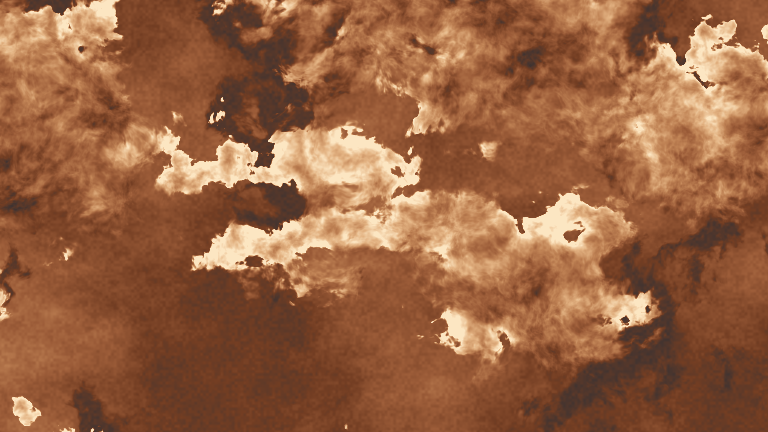
A Shadertoy shader for this texture:

```glsl
const vec3 SLATE  = vec3(0.25, 0.20, 0.19);
const vec3 UMBER  = vec3(0.45, 0.24, 0.135);
const vec3 SIENNA = vec3(0.61, 0.36, 0.22);
const vec3 TAN    = vec3(0.75, 0.51, 0.33);
const vec3 SAND   = vec3(0.89, 0.70, 0.51);
const vec3 CREAM  = vec3(0.99, 0.90, 0.76);

const float CLOUD_SCALE = 2.7;     // main billows per canvas height
const float COVER_LEVEL = 0.515;   // density at which a cloud begins
const float BAND_PERIOD = 0.65;    // spacing of the slanted cloud banks
const float BAND_SLOPE = 0.35;
const float BAND_STRENGTH = 0.085;
const float CRUMBLE = 0.42;        // roughness of the cloud borders
const float SHARP_EDGE = 0.025;    // density ramp on the lit side
const float SOFT_EDGE = 0.14;      // density ramp on the shaded side
const float RIM_DEPTH = 0.14;
const float GRAIN = 0.085;
const vec2 LIGHT_STEP = vec2(-0.04, 0.09);

float hash(vec2 cell) {
    uvec2 u = uvec2(ivec2(cell)) * uvec2(1597334673u, 3812015801u);
    uint h = (u.x ^ u.y) * 1597334673u;
    h = (h ^ (h >> 15)) * 2246822519u;
    h ^= h >> 13;
    return float(h >> 8) / 16777216.0;
}

float noise(vec2 p) {
    vec2 cell = floor(p);
    vec2 f = p - cell;
    f = f * f * (3.0 - 2.0 * f);
    float low = mix(hash(cell), hash(cell + vec2(1, 0)), f.x);
    float high = mix(hash(cell + vec2(0, 1)), hash(cell + vec2(1, 1)), f.x);
    return mix(low, high, f.y);
}

// Rotated octaves; the result is centred on 0.5
float fbm(vec2 p, int octaves) {
    const mat2 TURN = mat2(1.6, 1.2, -1.2, 1.6);
    float sum = 0.0, weight = 0.5, total = 0.0;
    for (int i = 0; i < octaves; i++) {
        sum += weight * noise(p);
        total += weight;
        weight *= 0.57;
        p = TURN * p + 17.3;
    }
    return sum / total;
}

// Rounded lumps with creased valleys, centred on zero
float billow(vec2 p) {
    float sum = -0.39, weight = 0.5;
    for (int i = 0; i < 4; i++) {
        sum += weight * abs(2.0 * noise(p) - 1.0);
        weight *= 0.62;
        p = mat2(1.6, 1.2, -1.2, 1.6) * p + 5.7;
    }
    return sum;
}

vec2 warp(vec2 p) {
    return vec2(fbm(p + 31.0, 3), fbm(p + 73.0, 3)) - 0.5;
}

float bank(vec2 p) {
    float across = p.y - 0.6 + BAND_SLOPE * (p.x - 0.35);
    return BAND_STRENGTH * cos(6.2832 * across / BAND_PERIOD);
}

float density(vec2 p, int octaves) {
    return 1.15 * fbm(p * CLOUD_SCALE * vec2(0.9, 1.1) + 8.0, octaves) - 0.075 + bank(p);
}

vec3 palette(float tone) {
    float t = clamp(tone, 0.0, 1.0) * 5.0;
    vec3 color = mix(SLATE, UMBER, clamp(t, 0.0, 1.0));
    color = mix(color, SIENNA, clamp(t - 1.0, 0.0, 1.0));
    color = mix(color, TAN, clamp(t - 2.0, 0.0, 1.0));
    color = mix(color, SAND, clamp(t - 3.0, 0.0, 1.0));
    return mix(color, CREAM, clamp(t - 4.0, 0.0, 1.0));
}

void mainImage(out vec4 fragColor, in vec2 fragCoord) {
    vec2 p = fragCoord / iResolution.y;
    vec2 bent = p + 0.08 * warp(p * 3.5) + 0.03 * warp(p * 13.0);

    // Cloud body with crumbling borders, and its side facing the light
    float lumps = fbm(bent * 15.0, 5);
    float emboss = lumps - fbm((bent + 0.15 * LIGHT_STEP) * 15.0, 5);
    float depth = density(bent, 7) - COVER_LEVEL;
    depth += CRUMBLE * (lumps - 0.5) - 0.17 * billow(bent * 9.0);
    float relief = density(bent, 3) - density(bent + LIGHT_STEP, 3);
    float lit = smoothstep(-0.07, 0.06, relief + 0.25 * emboss);

    // Smoky backdrop with dark openings beside the clouds
    float smoke = fbm(bent * vec2(2.2, 3.0) + 41.0, 7);
    float backTone = 0.275 + 0.9 * (smoke - 0.5) + 0.15 * emboss;
    backTone = max(backTone, 0.18) + 0.17 * (fbm(bent * 9.0 + 61.0, 6) - 0.5);
    float opening = smoothstep(0.575, 0.62, fbm(bent * 3.2 + 97.0, 7));
    opening *= smoothstep(-0.17, -0.05, depth);
    backTone = mix(backTone, 0.03, 0.85 * opening);

    // Glowing rims fading into mottled brown interiors
    float rim = exp(-max(depth, 0.0) / RIM_DEPTH);
    float wisps = fbm(bent * 8.0 + warp(p * 6.0) + 51.0, 6) - 0.5;
    float veins = -billow(bent * 17.0 + 19.0);
    float cloudTone = 0.37 + 0.88 * rim * mix(0.15, 1.0, lit);
    cloudTone += 0.85 * wisps + 0.36 * veins + 0.75 * emboss;
    float cover = smoothstep(0.0, mix(SOFT_EDGE, SHARP_EDGE, lit), depth);

    float tone = mix(backTone, cloudTone, cover);
    tone += GRAIN * (noise(p * 150.0) - 0.5);
    fragColor = vec4(palette(tone), 1.0);
}
```
